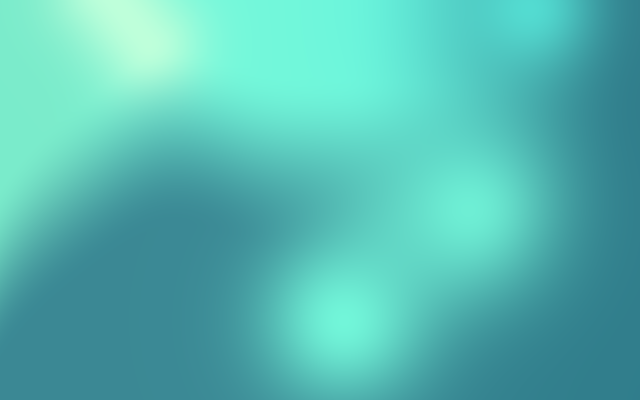
This background is drawn by a WebGL 1 fragment shader. Its source:

```glsl
precision highp float;
// Soft teal backdrop: a bright aqua band over a curved shadow, with blurred glows.
// Light sources join into one 0..1 field, which blends a shadow colour into a
// position-tinted light colour; a pale streak is laid over the upper left.

uniform vec2 u_resolution;

#define SHADOW_LEFT  vec3(0.230, 0.535, 0.582)
#define SHADOW_RIGHT vec3(0.190, 0.492, 0.547)
#define AQUA         vec3(0.450, 0.970, 0.855)
#define MINT         vec3(0.480, 0.922, 0.796)
#define CYAN         vec3(0.350, 0.935, 0.875)
#define PALE         vec3(0.745, 1.000, 0.855)
#define BAND_BLUR    0.22
#define STREAK_BLUR  0.135

// Gaussian falloff with distance
float falloff(float dist, float radius) {
  float d = dist / radius;
  return exp(-d * d);
}

float glow(vec2 p, vec2 center, float radius) {
  return falloff(length(p - center), radius);
}

// Joins two lights without exceeding one
float join(float a, float b) {
  return 1.0 - (1.0 - a) * (1.0 - b);
}

float segmentDistance(vec2 p, vec2 a, vec2 b) {
  vec2 ab = b - a;
  float t = clamp(dot(p - a, ab) / dot(ab, ab), 0.0, 1.0);
  return length(p - a - ab * t);
}

// Upper band: its lower edge hangs at the left, arches, then levels out
float bandLight(vec2 p) {
  float depth = 1.0 - p.y;
  float edge = 0.41 + 0.27 * exp(-p.x / 0.18) - 0.09 * falloff(p.x - 0.42, 0.2);
  float above = smoothstep(-BAND_BLUR, BAND_BLUR, edge - depth);
  return above * (1.0 - smoothstep(0.85, 1.6, p.x));
}

void main() {
  // Canvas height is one unit
  vec2 p = gl_FragCoord.xy / u_resolution.y;

  // Light field
  float light = bandLight(p);
  light = join(light, 0.75 * glow(p, vec2(1.333, 0.98), 0.15));
  light = join(light, 0.90 * glow(p, vec2(1.177, 0.475), 0.215));
  light = join(light, 0.98 * glow(p, vec2(0.86, 0.198), 0.20));
  light = join(light, 0.40 * glow(p, vec2(0.98, 0.395), 0.20));

  // Tints across the canvas
  vec3 shadow = mix(SHADOW_LEFT, SHADOW_RIGHT, smoothstep(0.6, 1.6, p.x));
  vec3 bright = mix(MINT, AQUA, smoothstep(0.1, 0.55, p.x));
  float cool = smoothstep(0.6, 1.4, p.x) * smoothstep(0.45, 1.0, p.y);
  bright = mix(bright, CYAN, cool);

  // Pale streak
  float streak = segmentDistance(p, vec2(0.27, 1.02), vec2(0.37, 0.89));
  bright = mix(bright, PALE, falloff(streak, STREAK_BLUR));

  gl_FragColor = vec4(mix(shadow, bright, light), 1.0);
}
```
